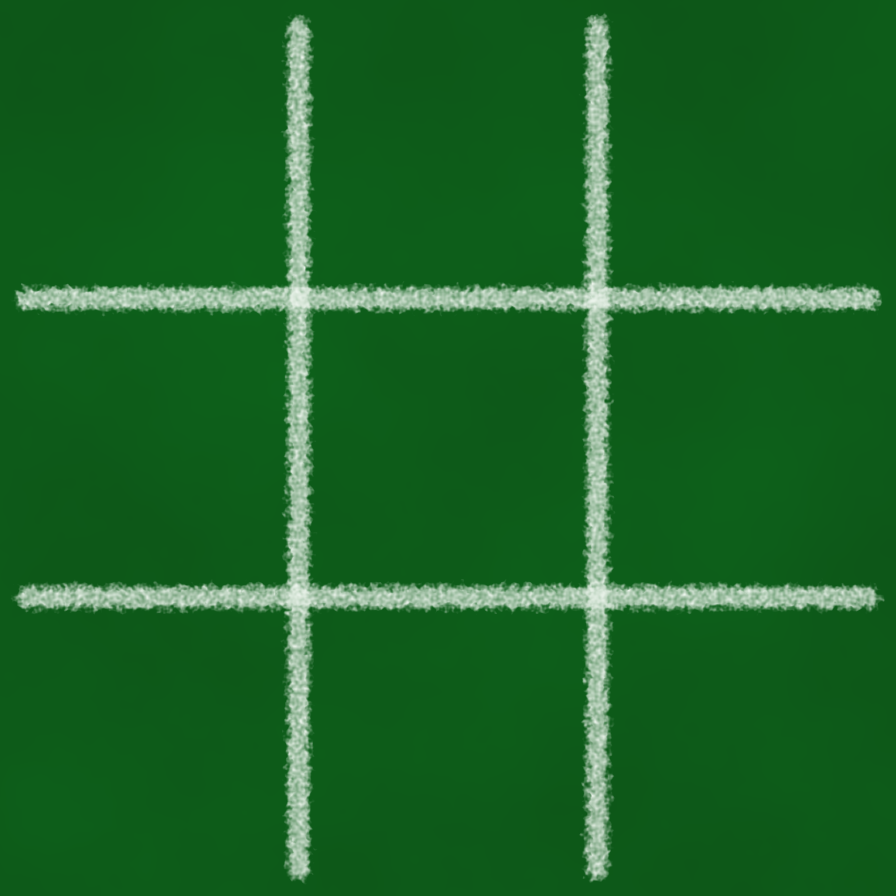
A WebGL 2 fragment shader for this pattern:

```glsl
#version 300 es
precision highp float;

uniform vec2 u_resolution;
out vec4 fragColor;

const vec3 BOARD_DARK = vec3(0.050, 0.325, 0.090);
const vec3 BOARD_LIGHT = vec3(0.050, 0.395, 0.108);
const vec3 CHALK = vec3(0.93, 0.96, 0.93);
const float LINE_START = 0.031;
const float LINE_END = 0.969;
const float CORE_RADIUS = 0.0065;
const float FADE_RADIUS = 0.0165;
const float EDGE_JITTER = 0.0085;
const float EDGE_FREQUENCY = 125.0;
const float GRAIN_FREQUENCY = 210.0;
const float CHALK_OPACITY = 0.69;
const float GRAIN_STRENGTH = 0.42;
const float CLOUD_FREQUENCY = 3.2;

vec2 hashGradient(vec2 cell) {
    vec3 h = fract(vec3(cell.xyx) * vec3(0.1031, 0.1030, 0.0973));
    h += dot(h, h.yzx + 33.33);
    return 2.0 * fract((h.xx + h.yz) * h.zy) - 1.0;
}

// Gradient noise, roughly -0.7 to 0.7
float gradientNoise(vec2 p) {
    vec2 cell = floor(p);
    vec2 f = fract(p);
    vec2 u = f * f * f * (f * (f * 6.0 - 15.0) + 10.0);
    float a = dot(hashGradient(cell), f);
    float b = dot(hashGradient(cell + vec2(1, 0)), f - vec2(1, 0));
    float c = dot(hashGradient(cell + vec2(0, 1)), f - vec2(0, 1));
    float d = dot(hashGradient(cell + vec2(1, 1)), f - vec2(1, 1));
    return mix(mix(a, b, u.x), mix(c, d, u.x), u.y);
}

float fbm(vec2 p) {
    float sum = 0.0;
    float amplitude = 0.5;
    for (int octave = 0; octave < 5; octave++) {
        sum += amplitude * gradientNoise(p);
        p = p * 2.03 + vec2(17.3, 9.1);
        amplitude *= 0.5;
    }
    return sum;
}

// Distance to a stroke; x runs along it and y across it
float strokeDistance(vec2 p, float across) {
    return length(vec2(p.x - clamp(p.x, LINE_START, LINE_END), p.y - across));
}

float chalkStroke(vec2 p, float across, float seed) {
    vec2 q = p * EDGE_FREQUENCY + seed;
    vec2 jitter = vec2(gradientNoise(q), gradientNoise(q + 57.0));
    jitter += 0.6 * vec2(gradientNoise(q * 2.1 + 13.0), gradientNoise(q * 2.1 + 91.0));
    float d = strokeDistance(p + EDGE_JITTER * jitter, across);
    float body = 1.0 - smoothstep(CORE_RADIUS, FADE_RADIUS, d);
    float grain = gradientNoise(p * GRAIN_FREQUENCY + seed)
                + 0.5 * gradientNoise(p * GRAIN_FREQUENCY * 0.5 + seed + 31.0);
    return body * clamp(CHALK_OPACITY + GRAIN_STRENGTH * grain, 0.0, 1.0);
}

void main() {
    vec2 uv = gl_FragCoord.xy / u_resolution;

    // Clouded board, slightly darker at the corners
    float cloud = 0.56 + 0.85 * fbm(uv * CLOUD_FREQUENCY + vec2(4.7, 2.3));
    cloud -= 0.55 * dot(uv - 0.5, uv - 0.5);
    vec3 color = mix(BOARD_DARK, BOARD_LIGHT, clamp(cloud, 0.0, 1.0));

    // Two strokes each way, layered so crossings are brighter
    float bare = 1.0;
    for (int i = 1; i <= 2; i++) {
        float across = float(i) / 3.0;
        float seed = float(i) * 37.0;
        bare *= 1.0 - chalkStroke(uv, across, seed);
        bare *= 1.0 - chalkStroke(uv.yx, across, seed + 211.0);
    }
    fragColor = vec4(mix(color, CHALK, 1.0 - bare), 1.0);
}
```
